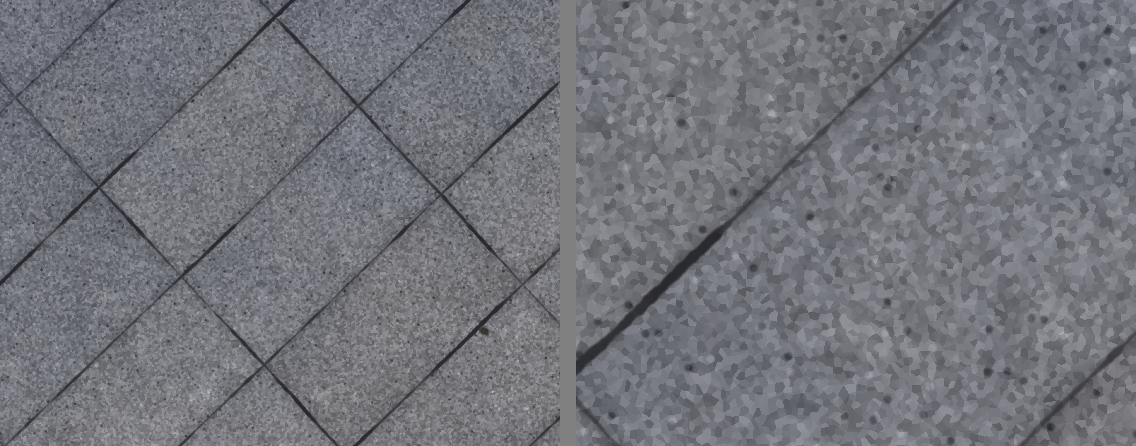
Left: the whole. Right: its middle third, enlarged.
This texture is drawn by a Shadertoy shader. Its source:

```glsl
// Diagonal grid of grey speckled concrete pavers with dark, unevenly worn joints.

// Layout, in units of canvas height
const vec2 ORIGIN = vec2(0.4066, 0.3803);     // one joint crossing
const vec2 LONG_SIDE = vec2(0.397, 0.382);
const vec2 SHORT_SIDE = vec2(-0.1848, 0.2000);
const float BEND = 0.0022;                    // waviness of the joints
const float JOINT_THIN = 0.0010;              // half widths
const float JOINT_WIDE = 0.0036;
const float GRAIN_SCALE = 185.0;
const float PIT_SCALE = 68.0;

// Colours
const vec3 COOL_STONE = vec3(0.430, 0.441, 0.480);
const vec3 WARM_STONE = vec3(0.480, 0.480, 0.495);
const vec3 JOINT_DIRT = vec3(0.150, 0.150, 0.165);
const vec3 HOLE_COLOUR = vec3(0.17, 0.18, 0.16);
const vec3 CHIP_COLOUR = vec3(0.74, 0.68, 0.68);

// Strengths
const float GRAIN_CONTRAST = 0.15;
const float TILE_CONTRAST = 0.030;
const float STAIN_CONTRAST = 0.030;
const float EDGE_SHADE = 0.075;

// Single marks: centre and radius
const vec3 HOLE = vec3(1.085, 0.257, 0.012);
const vec3 CHIP = vec3(0.215, 0.181, 0.006);

float hash(vec2 p) {
    vec3 q = fract(p.xyx * vec3(0.1031, 0.1030, 0.0973));
    q += dot(q, q.yzx + 33.33);
    return fract((q.x + q.y) * q.z);
}

// Cellular noise: x = distance to nearest point, y = its random tone
vec2 cells(vec2 p) {
    vec2 base = floor(p);
    vec2 nearest = vec2(9.0, 0.0);
    for (int j = -1; j <= 1; j++)
        for (int i = -1; i <= 1; i++) {
            vec2 id = base + vec2(i, j);
            vec2 point = id + vec2(hash(id + 17.3), hash(id + 71.9));
            float d = distance(p, point);
            if (d < nearest.x) nearest = vec2(d, hash(id + 131.7));
        }
    return nearest;
}

// Layered warped sines, roughly -1 to 1
float mottle(vec2 p) {
    const mat2 TURN = mat2(0.8, 0.6, -0.6, 0.8);
    float sum = 0.0, amp = 0.5;
    for (int i = 0; i < 5; i++) {
        p = TURN * p * 1.75 + 1.3;
        sum += amp * sin(p.x + 1.6 * sin(p.y * 0.9)) * cos(0.7 * p.y + sin(p.x));
        amp *= 0.7;
    }
    return sum;
}

// Dirt coverage of a joint at distance d; wear runs 0 (faint) to 1 (open)
float joint(float d, float wear, float pixel) {
    float halfWidth = mix(JOINT_THIN, JOINT_WIDE, wear);
    float soft = max(pixel, 0.0018);
    return mix(0.50, 0.95, wear) * (1.0 - smoothstep(halfWidth - 0.5 * soft, halfWidth + soft, d));
}

// Round mark with a ragged rim
float blot(vec2 p, vec3 mark, float pixel) {
    float d = distance(p, mark.xy) + 0.35 * mark.z * mottle(p * 70.0);
    return 1.0 - smoothstep(mark.z - 0.003 - pixel, mark.z + pixel, d);
}

void mainImage(out vec4 fragColor, in vec2 fragCoord) {
    float pixel = 1.0 / iResolution.y;
    vec2 p = fragCoord * pixel;

    // Tile coordinates and distances to the two joint families
    vec2 bent = p + BEND * vec2(mottle(p * 3.0), mottle(p * 3.0 + 8.0));
    vec2 grid = inverse(mat2(LONG_SIDE, SHORT_SIDE)) * (bent - ORIGIN);
    vec2 tile = floor(grid);
    vec2 line = round(grid);
    vec2 toJoint = abs(grid - line) * vec2(length(LONG_SIDE), length(SHORT_SIDE));
    float shade = min(toJoint.x, toJoint.y);

    // Stone tone: warmer toward lower right, varied per tile and by stains
    float warmth = 0.5 + 0.45 * (p.x - 0.63) - 0.8 * (p.y - 0.5);
    warmth += 0.35 * (hash(tile + 40.0) - 0.5) + 0.3 * mottle(p * 4.0);
    vec3 colour = mix(COOL_STONE, WARM_STONE, clamp(warmth, 0.0, 1.0));
    colour += TILE_CONTRAST * (hash(tile + 90.0) - 0.5);
    colour += STAIN_CONTRAST * mottle(p * 6.0 + tile * 3.7);

    // Fine aggregate, pits, flecks and pale scuffs
    float grain = cells(p * GRAIN_SCALE).y - 0.5;
    float clump = cells(p * GRAIN_SCALE * 0.55 + 50.0).y - 0.5;
    colour += GRAIN_CONTRAST * (grain + 0.4 * clump) * vec3(1.0, 1.0, 1.05);
    vec2 spot = cells(p * PIT_SCALE);
    float dot_ = 1.0 - smoothstep(0.10, 0.30, spot.x);
    colour -= 0.15 * dot_ * step(0.90, spot.y);
    colour += 0.10 * dot_ * step(spot.y, 0.07);
    float lower = 1.0 - smoothstep(0.2, 0.8, p.y);
    colour += 0.06 * lower * smoothstep(0.3, 0.8, mottle(p * 13.0 + 5.0));

    // Joints: soft grime beside them, then the broken dark line
    colour -= EDGE_SHADE * exp(-shade / 0.010);
    vec2 ragged = toJoint + 0.0012 * mottle(p * 55.0);
    float wearRow = smoothstep(-0.45, 0.5, mottle(p * 5.0 + line.y * 2.3) + 0.25 * grain);
    float wearColumn = smoothstep(-0.2, 0.7, mottle(p * 7.0 + line.x * 4.1) + 0.25 * grain);
    float dirt = max(joint(ragged.y, wearRow, pixel), joint(ragged.x, wearColumn, pixel));
    colour = mix(colour, JOINT_DIRT, dirt);

    // Single hole and chip
    colour = mix(colour, HOLE_COLOUR, 0.9 * blot(p, HOLE, pixel));
    colour = mix(colour, CHIP_COLOUR, 0.8 * blot(p, CHIP, pixel));
    fragColor = vec4(clamp(colour, 0.0, 1.0), 1.0);
}
```
